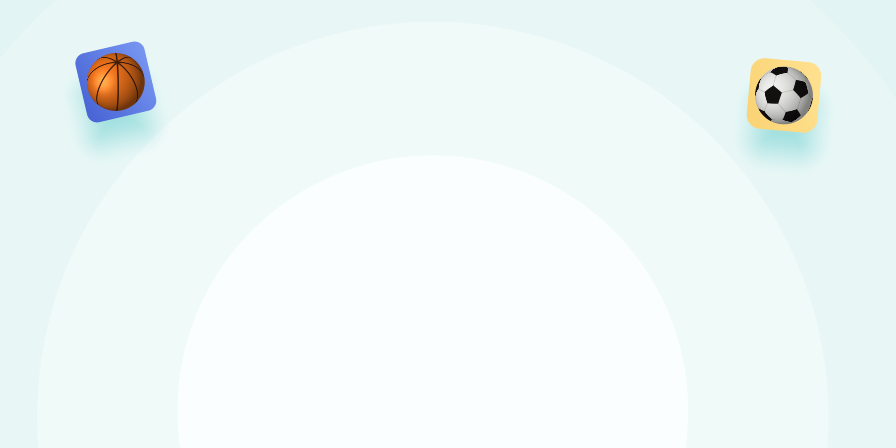
Write a WebGL 2 fragment shader that draws this background.

```glsl
#version 300 es
precision highp float;
uniform vec2 u_resolution;
out vec4 fragColor;

// Lengths are in canvas heights
const vec2 RING_CENTER = vec2(0.966, 0.0755);
const float RING_SHIFT = 0.0075;
const vec3 RING_RADII = vec3(1.25, 0.883, 0.570);
const vec3 CORNER_COLOR = vec3(0.888, 0.961, 0.957);
const vec3 OUTER_COLOR = vec3(0.910, 0.969, 0.965);
const vec3 MIDDLE_COLOR = vec3(0.941, 0.981, 0.976);
const vec3 INNER_COLOR = vec3(0.979, 0.996, 1.0);

const vec2 BLUE_CENTER = vec2(0.2585, 0.817);
const vec2 YELLOW_CENTER = vec2(1.750, 0.787);
const float BLUE_TILT = 0.23;
const float YELLOW_TILT = -0.09;
const float TILE_HALF = 0.079;
const float BLUE_CORNER = 0.023;
const float YELLOW_CORNER = 0.031;
const vec3 BLUE_DARK = vec3(0.29, 0.40, 0.84);
const vec3 BLUE_LIGHT = vec3(0.46, 0.58, 0.94);
const vec3 YELLOW_DARK = vec3(0.98, 0.83, 0.46);
const vec3 YELLOW_LIGHT = vec3(1.0, 0.88, 0.56);

const vec3 SHADOW_COLOR = vec3(0.46, 0.82, 0.82);
const float SHADOW_DROP = 0.064;
const float SHADOW_HALF = 0.066;
const float SHADOW_BLUR = 0.055;
const float SHADOW_ALPHA = 0.6;

const float BALL_RADIUS = 0.0645;
const vec3 ORANGE = vec3(0.90, 0.43, 0.10);
const vec3 SEAM_COLOR = vec3(0.13, 0.06, 0.04);
const vec3 LEATHER = vec3(0.90, 0.90, 0.89);
const vec3 PATCH_COLOR = vec3(0.07, 0.06, 0.06);
const vec3 BALL_LIGHT = normalize(vec3(-0.45, 0.25, 0.85));
const float ICOSA_DOT = 0.44721;
const float ICOSA_SIN = 0.89443;

mat2 rotation(float a) {
  return mat2(cos(a), -sin(a), sin(a), cos(a));
}

float roundedBox(vec2 p, float halfSize, float corner) {
  vec2 q = abs(p) - halfSize + corner;
  return length(max(q, 0.0)) + min(max(q.x, q.y), 0.0) - corner;
}

float coverage(float d, float pixel) {
  return 1.0 - smoothstep(-0.6 * pixel, 0.6 * pixel, d);
}

// Rounded tile with a soft shadow beneath it
vec3 drawTile(vec3 base, vec2 p, float tilt, float corner, vec3 dark, vec3 light, float pixel) {
  mat2 turn = rotation(tilt);
  float shadowDist = roundedBox(turn * (p + vec2(0.0, SHADOW_DROP)), SHADOW_HALF, corner);
  float shadow = 1.0 - smoothstep(-SHADOW_BLUR, SHADOW_BLUR, shadowDist);
  base = mix(base, SHADOW_COLOR, shadow * SHADOW_ALPHA);
  vec2 q = turn * p;
  vec3 fill = mix(dark, light, clamp(0.5 + (q.x + 0.4 * q.y) / (2.4 * TILE_HALF), 0.0, 1.0));
  return mix(base, fill, coverage(roundedBox(q, TILE_HALF, corner), pixel));
}

vec3 sphereNormal(vec2 p) {
  vec2 q = p / BALL_RADIUS;
  return normalize(vec3(q, sqrt(max(1.0 - dot(q, q), 0.0))));
}

// Orange ball: great circle seams fan out from a pole near the top
vec3 basketball(vec3 n, float soft) {
  vec3 pole = normalize(vec3(0.05, 0.68, 0.73));
  vec3 side = normalize(cross(pole, vec3(0.0, 0.0, 1.0)));
  vec2 m = vec2(dot(n, side), dot(n, cross(side, pole)));
  float seam = abs(sin(4.0 * (atan(m.y, m.x) + 0.12))) * length(m) / 4.0;
  float light = max(dot(n, BALL_LIGHT), 0.0);
  vec3 color = ORANGE * (0.48 + 0.58 * light);
  float glint = pow(max(dot(n, normalize(vec3(-0.45, 0.0, 0.9))), 0.0), 16.0);
  color += vec3(0.20, 0.24, 0.20) * glint;
  return mix(color, SEAM_COLOR, 0.85 * coverage(seam - 0.025, soft));
}

// White ball: a truncated icosahedron found from its three nearest vertices
vec3 football(vec3 n, float soft) {
  vec3 axis = vec3(-0.4, 0.0, 0.9165);
  vec3 across = vec3(0.9165, 0.0, 0.4);
  vec3 nearest = vec3(-1.0);
  for (int i = 0; i < 6; i++) {
    float a = 0.28 + radians(72.0) * float(i);
    vec3 ring = ICOSA_DOT * axis + ICOSA_SIN * (cos(a) * across + sin(a) * vec3(0.0, 1.0, 0.0));
    float d = abs(dot(n, i < 5 ? ring : axis));
    if (d > nearest.x) nearest = vec3(d, nearest.xy);
    else if (d > nearest.y) nearest = vec3(nearest.x, d, nearest.y);
    else nearest.z = max(nearest.z, d);
  }
  // Barycentric weights on the enclosing face
  float total = dot(nearest, vec3(1.0));
  float share = ICOSA_DOT / (1.0 + 2.0 * ICOSA_DOT);
  vec3 weight = (nearest - share * total) / (total * (1.0 - 3.0 * share));
  vec3 color = mix(LEATHER, vec3(0.60), 0.5 * coverage(weight.z - 0.012, soft));
  color = mix(color, PATCH_COLOR, coverage(0.667 - weight.x, soft));
  return color * (0.56 + 0.48 * max(dot(n, BALL_LIGHT), 0.0));
}

void main() {
  float pixel = 1.0 / u_resolution.y;
  vec2 p = gl_FragCoord.xy * pixel;
  float soft = pixel / BALL_RADIUS;

  // Nested pale discs
  vec2 shift = vec2(0.0, RING_SHIFT);
  vec3 color = mix(CORNER_COLOR, OUTER_COLOR, coverage(length(p - RING_CENTER) - RING_RADII.x, pixel));
  color = mix(color, MIDDLE_COLOR, coverage(length(p - RING_CENTER + shift) - RING_RADII.y, pixel));
  color = mix(color, INNER_COLOR, coverage(length(p - RING_CENTER - shift) - RING_RADII.z, pixel));

  // Tiles and their balls
  vec2 b = p - BLUE_CENTER;
  vec2 y = p - YELLOW_CENTER;
  color = drawTile(color, b, BLUE_TILT, BLUE_CORNER, BLUE_DARK, BLUE_LIGHT, pixel);
  color = drawTile(color, y, YELLOW_TILT, YELLOW_CORNER, YELLOW_DARK, YELLOW_LIGHT, pixel);
  color = mix(color, basketball(sphereNormal(b), soft), coverage(length(b) - BALL_RADIUS, pixel));
  color = mix(color, football(sphereNormal(y), soft), coverage(length(y) - BALL_RADIUS, pixel));
  fragColor = vec4(color, 1.0);
}
```
